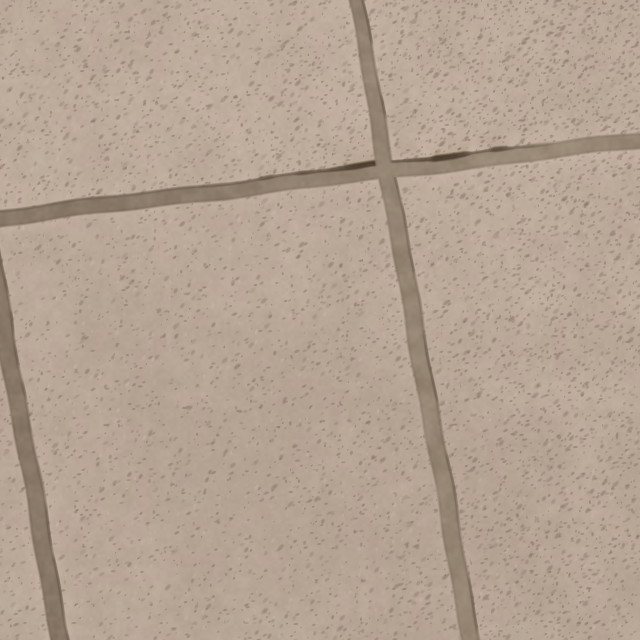
Give the GLSL for this texture, as a Shadertoy shader.

```glsl
// Speckled beige floor tiles with slanted taupe grout and grime along the joints.

vec2 hash2(vec2 p) {
    vec3 q = fract(p.xyx * vec3(0.1031, 0.1030, 0.0973));
    q += dot(q, q.yzx + 33.33);
    return fract((q.xx + q.yz) * q.zy);
}

float valueNoise(vec2 p) {
    vec2 i = floor(p), f = fract(p);
    f = f * f * (3.0 - 2.0 * f);
    return mix(mix(hash2(i).x, hash2(i + vec2(1, 0)).x, f.x),
               mix(hash2(i + vec2(0, 1)).x, hash2(i + vec2(1, 1)).x, f.x), f.y);
}

// Cellular flecks: at most one small, slightly tilted oval in each cell
float flecks(vec2 p, float density) {
    vec2 cell = floor(p);
    vec2 rnd = hash2(cell + 17.0), pick = hash2(cell + 91.0);
    vec2 d = fract(p) - mix(vec2(0.3), vec2(0.7), rnd);
    d.x -= d.y * (pick.y - 0.3) * 0.7;
    float size = mix(0.10, 0.22, pick.y);
    float spot = 1.0 - smoothstep(size * 0.4, size * 1.4, length(d * vec2(1.0, 0.65)));
    return spot * step(pick.x, density) * mix(0.35, 1.0, rnd.x);
}

void mainImage(out vec4 fragColor, in vec2 fragCoord) {
    vec2 uv = fragCoord / iResolution.xy;
    float soft = 0.0015 + 0.7 / iResolution.y;

    // Skewed tile grid: signed distances to the nearest joints
    vec2 wobble = 0.0012 * vec2(sin(uv.y * 19.0) + sin(uv.y * 43.0 + 1.0),
                                sin(uv.x * 17.0 + 2.0) + sin(uv.x * 39.0));
    vec2 grid = vec2(uv.x + 0.18 * uv.y - 0.094, uv.y - 0.122 * uv.x - 0.659) + wobble;
    grid /= vec2(0.642, 0.85);
    vec2 tile = floor(grid);
    vec2 joint = (fract(grid + 0.5) - 0.5) * vec2(0.632, 0.844);
    vec2 halfWidth = vec2(0.0138 - 0.003 * smoothstep(0.6, 1.0, uv.y), 0.0125);
    vec2 edge = abs(joint) - halfWidth;
    float gap = min(edge.x, edge.y);

    // Glaze: broad shading, soft mottling and fine grain
    float shade = 0.5 + 0.28 * sin(uv.y * 5.2 - 3.1 + 0.8 * uv.x)
                + 0.14 * sin(uv.x * 6.0 + uv.y * 3.0 + 1.2);
    shade += 0.5 * (valueNoise(uv * 13.0) - 0.5) + 0.45 * (valueNoise(uv * 65.0) - 0.5);
    shade += 0.3 * (hash2(tile + 5.0).x - 0.5);
    vec3 color = mix(vec3(0.705, 0.635, 0.575), vec3(0.755, 0.685, 0.625), clamp(shade, 0.0, 1.0));
    color += 0.022 * (valueNoise(uv * 190.0) - 0.5);
    color += vec3(0.010, -0.003, 0.008) * (valueNoise(uv * 32.0 + 7.0) - 0.5);

    // Flecks grow denser to the right and in the upper row
    float density = 0.22 + 0.25 * smoothstep(0.3, 1.0, uv.x) + 0.12 * step(0.0, tile.y);
    for (int layer = 0; layer < 3; layer++) {
        float k = float(layer);
        float turn = 0.25 + 0.3 * k;
        vec2 p = mat2(cos(turn), sin(turn), -sin(turn), cos(turn)) * uv;
        float spot = flecks(p * (58.0 + 21.0 * k) + 37.0 * k, density);
        color = mix(color, vec3(0.51, 0.44, 0.39), 0.55 * spot);
    }
    float glint = flecks(uv * 74.0 + 143.0, 0.12);
    color = mix(color, vec3(0.80, 0.74, 0.69), 0.4 * glint);

    // Pale, worn tile rims
    color += 0.018 * exp(-max(gap, 0.0) * 90.0);

    // Grout, darker toward the left of the cross joint
    vec3 grout = mix(vec3(0.535, 0.470, 0.405), vec3(0.595, 0.530, 0.460), smoothstep(0.1, 0.9, uv.x));
    grout += 0.05 * (valueNoise(uv * 48.0) - 0.5) + 0.03 * (valueNoise(uv * 150.0) - 0.5);
    grout -= 0.04 * smoothstep(-0.006, 0.0, gap);
    color = mix(color, grout, 1.0 - smoothstep(-soft, soft, gap));

    // Thin shadow on the right side of the upright joints
    float patchy = smoothstep(0.25, 0.75, valueNoise(uv * 36.0 + 11.0));
    float sideLine = 1.0 - smoothstep(0.0008, 0.0035, abs(joint.x - halfWidth.x));
    sideLine *= step(0.0, edge.y);
    color = mix(color, vec3(0.37, 0.31, 0.25), sideLine * (0.2 + 0.4 * patchy));

    // Black grime on the upper lip of the cross joint, strongest near the crossing
    float reach = exp(-pow((uv.x - 0.63) * 4.6, 2.0));
    float grimeWidth = 0.0015 + 0.0045 * reach * patchy;
    float lip = 1.0 - smoothstep(grimeWidth * 0.4, grimeWidth + 0.002, abs(joint.y - halfWidth.y));
    lip *= smoothstep(-0.003, 0.002, edge.x) * (1.0 - smoothstep(0.80, 0.88, uv.x));
    color = mix(color, vec3(0.24, 0.19, 0.14), lip * (0.25 + 0.6 * reach * (0.4 + 0.6 * patchy)));

    // Faint stain spreading above the grime
    float stain = reach * exp(-max(edge.y, 0.0) * 45.0) * step(0.0, joint.y);
    color -= vec3(0.035, 0.04, 0.06) * stain * patchy * step(0.0, gap);

    fragColor = vec4(clamp(color, 0.0, 1.0), 1.0);
}
```
